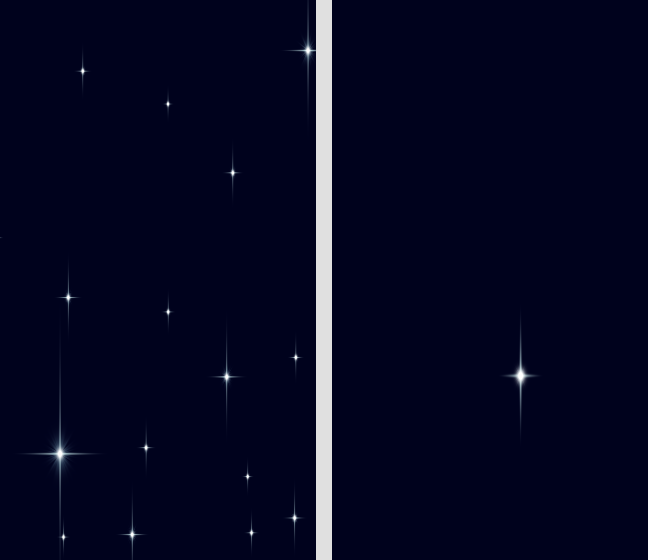
Left: the whole. Right: its middle third, enlarged.
A WebGL 1 fragment shader for this background:

```glsl
precision highp float;

uniform vec2 u_resolution;

const int STAR_COUNT = 16;
const vec3 NIGHT = vec3(0.0, 0.008, 0.115);
const vec3 RAY_TINT = vec3(0.85, 1.0, 1.0);
const vec3 GLOW_TINT = vec3(0.55, 0.78, 0.88);

vec2 hash2(vec2 p) {
    vec2 q = vec2(dot(p, vec2(127.1, 311.7)), dot(p, vec2(269.5, 183.3)));
    return fract(sin(q) * 43758.5) * 2.0 - 1.0;
}

float cornerSlope(vec2 cell, vec2 corner, vec2 f) {
    return dot(hash2(cell + corner), f - corner);
}

float gradientNoise(vec2 p) {
    vec2 cell = floor(p);
    vec2 f = fract(p);
    vec2 u = f * f * f * (f * (f * 6.0 - 15.0) + 10.0);
    float low = mix(cornerSlope(cell, vec2(0.0, 0.0), f),
                    cornerSlope(cell, vec2(1.0, 0.0), f), u.x);
    float high = mix(cornerSlope(cell, vec2(0.0, 1.0), f),
                     cornerSlope(cell, vec2(1.0, 1.0), f), u.x);
    return mix(low, high, u.y);
}

float gaussian(vec2 p, vec2 radius) {
    vec2 q = p / radius;
    return exp(-dot(q, q));
}

// Tapered streak; thin parts widen to a pixel and dim to keep their energy
float ray(float along, float across, float reach, float width, float pixel) {
    float t = max(1.0 - abs(along) / reach, 0.0);
    float thin = width * mix(0.4, 1.0, t);
    float drawn = max(thin, 0.55 * pixel);
    float profile = across / drawn;
    return pow(t, 1.7) * exp(-profile * profile) * thin / drawn;
}

// Halo broken into fine spikes around the centre
float spikyGlow(vec2 p, float reach, float seed) {
    vec2 direction = p / max(length(p), 0.0001);
    float spikes = gradientNoise(direction * 7.0 + seed * 19.0);
    float stretch = 1.0 + 0.7 * spikes;
    return gaussian(p, reach * vec2(0.042, 0.095) * stretch);
}

vec3 addStar(vec3 color, vec2 p, float reach, float seed, float pixel) {
    float glow = spikyGlow(p, reach, seed);
    float vertical = ray(p.y, p.x, reach, 0.0006 + 0.002 * reach, pixel);
    float horizontal = ray(p.x, p.y, 0.31 * reach, 0.001 + 0.004 * reach, pixel);
    float coreSize = 0.002 + 0.017 * reach;
    float core = gaussian(p, coreSize * vec2(0.85, 1.4));

    color = mix(color, GLOW_TINT, 0.42 * glow);
    color = mix(color, RAY_TINT, min(0.8 * vertical + 0.85 * horizontal, 1.0));
    return mix(color, vec3(1.0), min(1.25 * core, 1.0));
}

// Evenly spread sequence, loosened by jitter and denser towards the bottom
vec2 starPosition(float index, float aspect) {
    vec2 spread = fract(vec2(0.19, 0.33) + index * vec2(0.7549, 0.5698));
    vec2 jitter = 0.06 * hash2(vec2(index, 3.0)) * min(index, 1.0);
    vec2 place = vec2(spread.x, pow(spread.y, 1.5)) + jitter;
    return place * vec2(aspect, 1.0);
}

void main() {
    float pixel = 1.0 / u_resolution.y;
    float aspect = u_resolution.x * pixel;
    vec2 uv = gl_FragCoord.xy * pixel;

    vec3 color = NIGHT;
    for (int i = 0; i < STAR_COUNT; i++) {
        float index = float(i);
        float reach = 0.28 * pow(index + 1.0, -0.75);
        color = addStar(color, uv - starPosition(index, aspect), reach, index, pixel);
    }
    gl_FragColor = vec4(color, 1.0);
}
```
